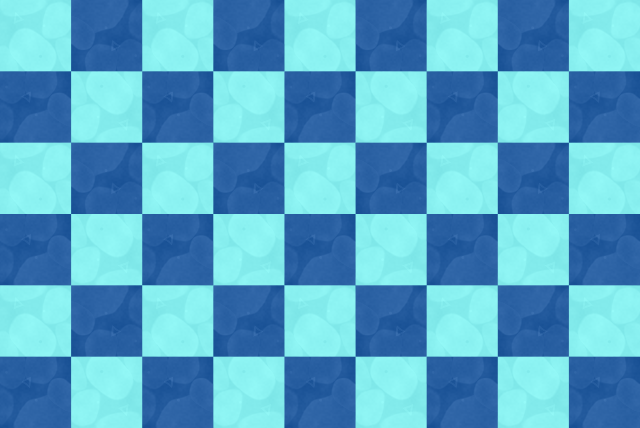
Reproduce this pattern procedurally as a Shadertoy shader.

```glsl
// Nine by six checkerboard of aqua and blue tiles with a faint pebbled glaze.
// Each colour has one relief of soft rounded stones, specks and cloudy noise;
// alternate rows turn that relief by half a circle.

float hash(vec2 p) {
    return fract(sin(dot(p, vec2(127.1, 311.7))) * 43758.5);
}

float noise(vec2 p) {
    vec2 i = floor(p), f = fract(p);
    f = f * f * (3.0 - 2.0 * f);
    return mix(mix(hash(i), hash(i + vec2(1, 0)), f.x),
               mix(hash(i + vec2(0, 1)), hash(i + vec2(1, 1)), f.x), f.y);
}

float clouds(vec2 p) {
    float sum = 0.0, gain = 0.5;
    for (int i = 0; i < 4; i++) {
        sum += gain * noise(p);
        p = p * 2.03 + 7.3;
        gain *= 0.5;
    }
    return sum;
}

vec2 turn(vec2 p, float angle) {
    float c = cos(angle), s = sin(angle);
    return vec2(c * p.x + s * p.y, c * p.y - s * p.x);
}

// Soft squarish pebble with a slightly brighter rim
float stone(vec2 p, vec2 centre, vec2 radius, float angle) {
    vec2 q = abs(turn(p - centre, angle)) / radius;
    float d = (pow(pow(q.x, 2.6) + pow(q.y, 2.6), 1.0 / 2.6) - 1.0) * min(radius.x, radius.y);
    float body = 1.0 - smoothstep(-0.012, 0.016, d);
    return body * (0.8 + 0.2 * exp(d * 14.0));
}

// Small hollow triangular chip
float chip(vec2 p, vec2 centre, float size) {
    p = turn(p - centre, 0.35);
    float d = max(abs(p.x) * 0.87 + p.y * 0.5, -p.y) - size;
    return 1.0 - smoothstep(0.006, 0.02, abs(d));
}

float speck(vec2 p, vec2 centre, float radius) {
    return 1.0 - smoothstep(radius * 0.5, radius * 1.3, length(p - centre));
}

float blueRelief(vec2 p, vec2 wobble) {
    vec2 w = p + wobble;
    float t = 0.75 * stone(w, vec2(0.36, 0.88), vec2(0.43, 0.30), 0.45);
    t = max(t, 0.85 * stone(w, vec2(0.06, 0.55), vec2(0.29, 0.21), -0.45));
    t = max(t, 0.62 * stone(w, vec2(0.42, 0.13), vec2(0.21, 0.27), -0.3));
    t = max(t, 0.50 * stone(w, vec2(0.90, 0.10), vec2(0.27, 0.32), 0.5));
    t = max(t, 0.45 * stone(w, vec2(0.98, 0.72), vec2(0.14, 0.25), -0.3));
    t += 0.5 * chip(w, vec2(0.62, 0.36), 0.036);
    t += 0.4 * speck(p, vec2(0.49, 0.61), 0.022);
    t += 0.3 * speck(p, vec2(0.91, 0.22), 0.02);
    return t;
}

float aquaRelief(vec2 p, vec2 wobble) {
    vec2 w = p + wobble;
    float t = 0.85 * stone(w, vec2(0.46, 0.27), vec2(0.37, 0.26), -0.75);
    t = max(t, 0.65 * stone(w, vec2(0.80, 0.72), vec2(0.20, 0.28), -0.35));
    t = max(t, 0.55 * stone(w, vec2(0.05, 0.12), vec2(0.17, 0.22), 0.4));
    t = max(t, 0.60 * stone(w, vec2(0.33, 0.94), vec2(0.32, 0.14), 0.2));
    t = max(t, 0.45 * stone(w, vec2(0.98, 0.22), vec2(0.15, 0.25), 0.3));
    t += 0.4 * chip(w, vec2(0.27, 0.75), 0.034);
    t -= 0.5 * speck(p, vec2(0.57, 0.21), 0.024);
    t += 0.3 * speck(p, vec2(0.62, 0.64), 0.02);
    return t;
}

void mainImage(out vec4 fragColor, in vec2 fragCoord) {
    vec2 grid = fragCoord / iResolution.xy * vec2(9.0, 6.0);
    vec2 pixel = vec2(9.0, 6.0) / iResolution.xy;

    // Tile space, turned by half a circle on every other row
    vec2 p = fract(grid);
    if (mod(floor(grid.y), 2.0) < 0.5) p = 1.0 - p;

    // Uneven stone outlines and cloudy glaze
    vec2 wobble = 0.07 * (vec2(noise(p * 5.0), noise(p * 5.0 + 31.0)) - 0.5);
    float glaze = 0.9 * (clouds(p * 5.0 + 3.0) - 0.47) + 0.18 * (noise(p * 38.0) - 0.5);

    float blueTone = blueRelief(p, wobble) + glaze + 0.1;
    float aquaTone = aquaRelief(p, wobble) + glaze + 0.1;
    vec3 blue = mix(vec3(0.105, 0.325, 0.59), vec3(0.20, 0.41, 0.665), clamp(blueTone, -0.2, 1.3));
    vec3 aqua = mix(vec3(0.50, 0.91, 0.915), vec3(0.565, 0.965, 0.96), clamp(aquaTone, -0.2, 1.3));

    // Smoothed checker, blue in the lower left corner
    vec2 wave = clamp(sin(3.14159 * grid) / (3.14159 * pixel) * 2.0, -1.0, 1.0);
    fragColor = vec4(mix(aqua, blue, 0.5 + 0.5 * wave.x * wave.y), 1.0);
}
```
